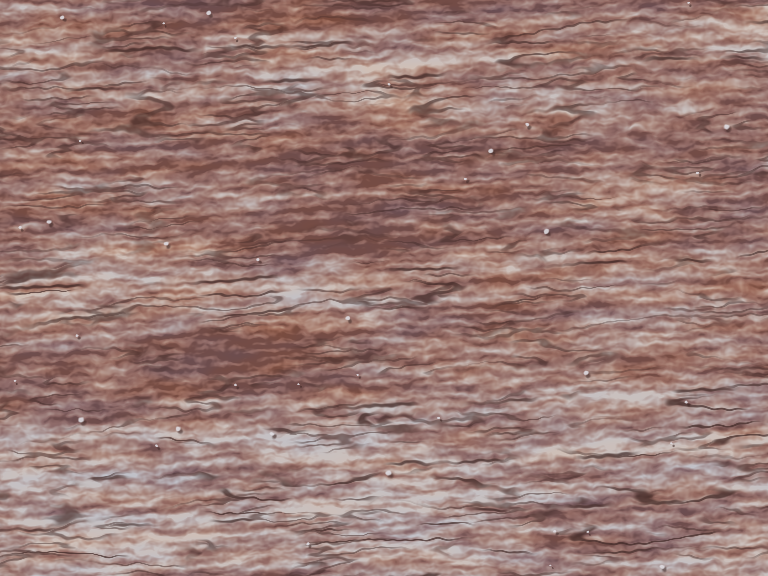
Write a Shadertoy shader that draws this texture.

```glsl
#define SLOPE 0.042
#define RED_TONE 0.36
#define LIGHT_TONE 0.59
#define STREAK 0.36
#define FIBRE 0.44
#define FLAKE 0.34
#define CRACK_DEPTH 0.72
#define RIDGE_GAIN 0.24
#define FLECK_CELLS 13.0
#define FLECK_SHARE 0.16

const vec3 DARK  = vec3(0.44, 0.30, 0.29);
const vec3 RED   = vec3(0.575, 0.42, 0.40);
const vec3 TAN   = vec3(0.66, 0.535, 0.505);
const vec3 PALE  = vec3(0.77, 0.715, 0.70);
const vec3 CRACK = vec3(0.25, 0.16, 0.15);
const vec3 FLECK = vec3(0.87, 0.86, 0.88);

vec2 hash2(vec2 p) {
    vec3 q = fract(p.xyx * vec3(0.1031, 0.1030, 0.0973));
    q += dot(q, q.yzx + 33.33);
    return fract((q.xx + q.yz) * q.zy);
}

vec2 gradientAt(vec2 cell) {
    float angle = 6.2832 * hash2(cell + 71.0).x;
    return vec2(cos(angle), sin(angle));
}

float noise(vec2 p) {
    vec2 i = floor(p), f = p - i;
    vec2 u = f * f * f * (f * (f * 6.0 - 15.0) + 10.0);
    vec2 e = vec2(1, 0);
    float low  = mix(dot(gradientAt(i), f), dot(gradientAt(i + e), f - e), u.x);
    float high = mix(dot(gradientAt(i + e.yx), f - e.yx), dot(gradientAt(i + 1.0), f - 1.0), u.x);
    return mix(low, high, u.y);
}

float band(float y, float low, float high, float soft) {
    return smoothstep(low - soft, low + soft, y) * (1.0 - smoothstep(high - soft, high + soft, y));
}

// Broken thin lines along the zero crossings of stretched noise
float cracks(vec2 p, vec2 scale, float width) {
    float line = 1.0 - smoothstep(width * 0.3, width, abs(noise(p * scale)));
    float gaps = smoothstep(0.02, 0.24, noise(p * vec2(6.0, 19.0) + scale));
    return line * gaps;
}

// Pale grains (x) and their small shadows (y)
vec2 flecks(vec2 p) {
    vec2 grid = p * FLECK_CELLS, home = floor(grid), result = vec2(0);
    for (int k = 0; k < 9; k++) {
        vec2 cell = home + vec2(k % 3, k / 3) - 1.0;
        vec2 seed = hash2(cell + 19.0);
        vec2 d = grid - cell - hash2(cell + 5.0);
        float size = mix(0.025, 0.065, seed.y * seed.y);
        float on = step(seed.x, FLECK_SHARE);
        d += 0.025 * noise(grid * 9.0);
        result.x = max(result.x, on * (1.0 - smoothstep(size * 0.5, size * 1.2, length(d * vec2(0.85, 1.0)))));
        d += vec2(-0.05, 0.06);
        result.y = max(result.y, on * (1.0 - smoothstep(size * 0.4, size * 1.5, length(d))));
    }
    return result;
}

void mainImage(out vec4 fragColor, in vec2 fragCoord) {
    vec2 uv = fragCoord / iResolution.y;

    // Grain space: tilted, gently bent and frayed
    vec2 p = vec2(uv.x, uv.y - SLOPE * uv.x);
    p.y += 0.014 * noise(uv * vec2(2.2, 3.0) + 4.0) + 0.005 * noise(uv * vec2(13.0, 18.0));
    vec2 frayed = p + 0.005 * vec2(noise(uv * 48.0), noise(uv * 48.0 + 31.0));

    // Red and weathered growth bands
    float edge = p.y + 0.025 * noise(p * vec2(5.0, 24.0) + 9.0);
    float pale = 1.0 - smoothstep(0.26, 0.30, edge);
    float weathered = pale;
    weathered += 0.85 * band(edge, 0.42, 0.52, 0.02);
    weathered += (0.45 + 0.3 * uv.x) * band(edge, 0.76, 0.925, 0.03);
    float tone = mix(RED_TONE, LIGHT_TONE, weathered);

    // Grain from long streaks down to small flakes
    float fibre = noise(frayed * vec2(13.0, 78.0));
    tone += 0.30 * noise(p * vec2(2.4, 7.0) + 2.0);
    tone += STREAK * noise(p * vec2(3.0, 32.0) + 13.0);
    tone += FIBRE * fibre;
    tone += FLAKE * noise(frayed * vec2(40.0, 118.0) + 7.0);
    tone += 0.16 * noise(frayed * vec2(110.0, 190.0));
    tone += 0.16 * (fibre - noise((frayed + vec2(0.0, 0.004)) * vec2(13.0, 78.0)));

    // Pale raised ridges with dark seams beneath
    float ridges[6] = float[6](0.92, 0.86, 0.51, 0.285, 0.185, 0.10);
    float seam = 0.0;
    for (int k = 0; k < 6; k++) {
        float offset = frayed.y - ridges[k];
        float patchy = noise(vec2(p.x * 5.0, float(k) * 7.3 + 0.4));
        float width = 0.009 + 0.006 * patchy;
        tone += RIDGE_GAIN * exp(-offset * offset / (width * width)) * smoothstep(-0.45, 0.25, patchy);
        float below = abs(offset + 0.016 + 0.004 * patchy);
        float broken = smoothstep(-0.05, 0.25, noise(vec2(p.x * 9.0, float(k) * 3.7 + 0.3)));
        seam = max(seam, broken * (1.0 - smoothstep(0.0008, 0.004, below)));
    }

    // Tone to wood colour
    vec3 color = mix(DARK, RED, smoothstep(0.12, 0.38, tone));
    color = mix(color, TAN, clamp((tone - 0.38) / 0.19, 0.0, 1.0));
    color = mix(color, PALE, clamp((tone - 0.57) / 0.28, 0.0, 1.2));
    float warmth = noise(p * vec2(5.0, 26.0) + 40.0) + 0.5 * noise(frayed * vec2(18.0, 60.0) + 3.0);
    color += (warmth + 0.12 - 0.3 * pale) * vec3(0.045, -0.005, -0.055);

    // Cracks and flecks
    float crack = cracks(frayed, vec2(4.0, 34.0), 0.08) * (0.45 + 0.55 * weathered);
    crack = max(crack, 0.65 * cracks(frayed + 3.0, vec2(9.0, 58.0), 0.12));
    crack = max(crack, seam);
    color = mix(color, CRACK, CRACK_DEPTH * clamp(crack, 0.0, 1.0));
    vec2 grains = flecks(uv);
    color = mix(color, CRACK, 0.6 * grains.y);
    color = mix(color, FLECK, 0.9 * grains.x);

    fragColor = vec4(clamp(color, 0.0, 1.0), 1.0);
}
```
